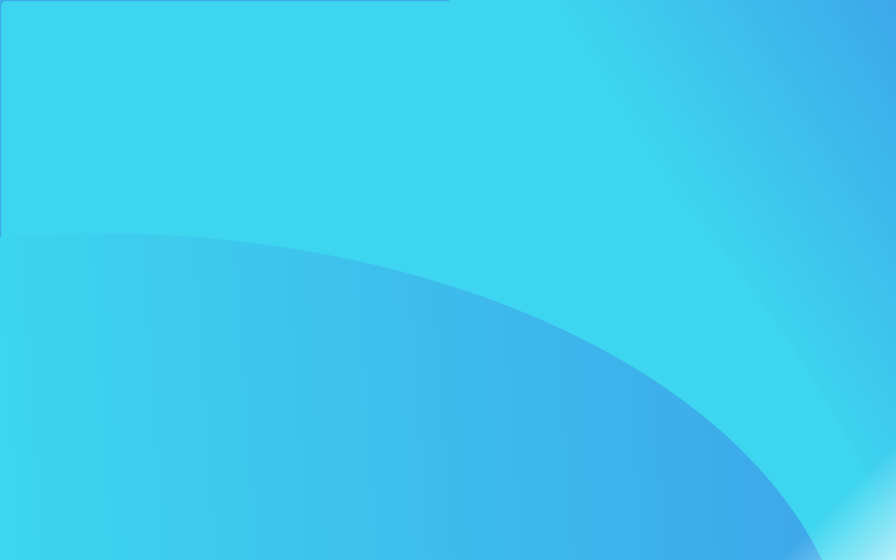
Write a Shadertoy shader that draws this background.

```glsl
// Flat cyan backdrop with a blue hill, a blue corner fade, a pale glow and a hairline frame.

const float ASPECT = 1.6;
const vec3 CYAN = vec3(0.24, 0.835, 0.94);
const vec3 BLUE = vec3(0.24, 0.66, 0.916);
const vec3 WHITE = vec3(1.0);

// Hill: a large ellipse, shaded from left to right
const vec2 HILL_CENTER = vec2(0.177, -0.225);
const vec2 HILL_RADII = vec2(1.344, 0.808);
const float HILL_FADE_LENGTH = 1.417;
const float HILL_FADE_TILT = 0.07;
const float HILL_FADE_LEVEL = 0.375;

// Corner fade: lies outside a wide disc
const vec2 DISC_CENTER = vec2(-0.673, -0.992);
const float DISC_RADIUS = 2.498;
const vec2 FADE_START = vec2(0.9875, 1.0);
const vec2 FADE_DIR = vec2(0.85, 0.53);
const float FADE_LENGTH = 0.515;

// Glow in the lower right corner
const float GLOW_REACH = 0.21;
const float GLOW_STRENGTH = 0.6;

// Hairline along the upper left edges
const float LINE_WIDTH = 0.0021;
const float LINE_RADIUS = 0.008;
const vec2 LINE_END = vec2(0.802, 0.577);

// Soft coverage of a shape from its signed distance
float coverage(float dist, float pixel) {
    return clamp(0.5 - dist / pixel, 0.0, 1.0);
}

// First-order signed distance to an ellipse
float ellipseDistance(vec2 p, vec2 radii) {
    float k = length(p / radii);
    return k * (k - 1.0) / max(length(p / (radii * radii)), 1e-4);
}

// Distance outside a rounded corner that opens right and down
float cornerDistance(vec2 p, float inset, float radius) {
    vec2 q = vec2(inset + radius - p.x, p.y - 1.0 + inset + radius);
    return length(max(q, 0.0)) + min(max(q.x, q.y), 0.0) - radius;
}

void mainImage(out vec4 fragColor, in vec2 fragCoord) {
    vec2 p = fragCoord / iResolution.xy * vec2(ASPECT, 1.0);
    float pixel = 1.0 / iResolution.y;
    vec3 color = CYAN;

    // Corner fade
    float fade = clamp(dot(p - FADE_START, FADE_DIR) / FADE_LENGTH, 0.0, 1.0);
    float disc = length(p - DISC_CENTER) - DISC_RADIUS;
    color = mix(color, BLUE, fade * coverage(-disc, pixel));

    // Hill
    float slope = p.x + HILL_FADE_TILT * (p.y - HILL_FADE_LEVEL);
    vec3 hillColor = mix(CYAN, BLUE, clamp(slope / HILL_FADE_LENGTH, 0.0, 1.0));
    float hill = ellipseDistance(p - HILL_CENTER, HILL_RADII);
    color = mix(color, hillColor, coverage(hill, pixel));

    // Glow
    float glow = clamp(1.0 - (ASPECT - p.x + p.y) / GLOW_REACH, 0.0, 1.0);
    color = mix(color, WHITE, GLOW_STRENGTH * glow);

    // Hairline
    float line = coverage(-cornerDistance(p, LINE_WIDTH, LINE_RADIUS), pixel);
    line *= coverage(p.x - LINE_END.x, pixel) * coverage(LINE_END.y - p.y, pixel);
    color = mix(color, BLUE, line);

    fragColor = vec4(color, 1.0);
}
```
